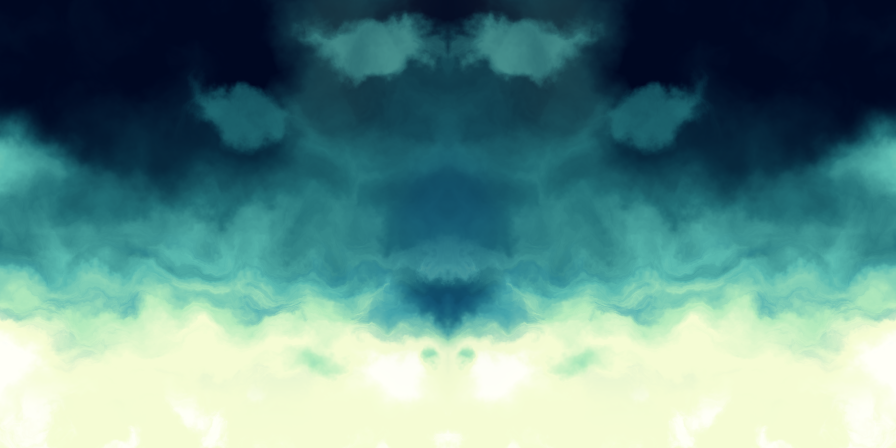
Reproduce this background procedurally as a Shadertoy shader.

```glsl
vec2 randomGradient(vec2 cell) {
    vec3 h = fract(cell.xyx * vec3(0.1031, 0.1030, 0.0973));
    h += dot(h, h.yzx + 33.33);
    return fract((h.xx + h.yz) * h.zy) * 2.0 - 1.0;
}

float gradientNoise(vec2 p) {
    vec2 i = floor(p), f = p - i;
    vec2 u = f * f * f * (f * (f * 6.0 - 15.0) + 10.0);
    vec2 e = vec2(0.0, 1.0);
    float low = mix(dot(randomGradient(i), f),
                    dot(randomGradient(i + e.yx), f - e.yx), u.x);
    float high = mix(dot(randomGradient(i + e.xy), f - e.xy),
                     dot(randomGradient(i + e.yy), f - e.yy), u.x);
    return mix(low, high, u.y);
}

float fbm(vec2 p) {
    float sum = 0.0, amplitude = 1.0;
    for (int i = 0; i < 6; i++) {
        sum += amplitude * gradientNoise(p);
        p = mat2(1.6, 1.2, -1.2, 1.6) * p + 7.3;
        amplitude *= 0.53;
    }
    return sum;
}

float blob(vec2 p, vec2 center, vec2 radius) {
    vec2 d = (p - center) / radius;
    return exp(-dot(d, d));
}

// Sky colours from night to sunlit cream
vec3 skyColor(float tone) {
    vec3 c = mix(vec3(0.0, 0.03, 0.13), vec3(0.04, 0.22, 0.29), clamp(tone * 5.0, 0.0, 1.0));
    c = mix(c, vec3(0.13, 0.44, 0.47), clamp(tone * 5.0 - 1.0, 0.0, 1.0));
    c = mix(c, vec3(0.35, 0.73, 0.69), clamp(tone * 5.0 - 2.0, 0.0, 1.0));
    c = mix(c, vec3(0.70, 0.92, 0.74), clamp(tone * 5.0 - 3.0, 0.0, 1.0));
    c = mix(c, vec3(0.96, 0.99, 0.83), clamp(tone * 5.0 - 4.0, 0.0, 1.0));
    return mix(c, vec3(1.0, 1.0, 0.97), smoothstep(1.05, 1.2, tone));
}

void mainImage(out vec4 fragColor, in vec2 fragCoord) {
    // Mirrored space: x runs from the centre line to either side
    vec2 p = vec2(abs(fragCoord.x - 0.5 * iResolution.x), fragCoord.y) / iResolution.y;
    vec2 q = p + 0.09 * vec2(fbm(p * 5.0 + 3.1), fbm(p * 5.0 + 18.7));
    float puffs = fbm(q * 6.0 + 41.0);
    float streaks = fbm(q * vec2(4.0, 11.0) + 9.0);

    // Vertical daylight
    float tone = 1.06 - 0.65 * smoothstep(0.1, 0.56, q.y) - 0.1 * smoothstep(0.6, 1.0, q.y);

    // Dark sky on both sides, with a soft lower rim
    float rim = q.y - 0.55 - 0.1 * smoothstep(0.65, 1.0, q.x);
    float night = smoothstep(-0.06, 0.12, rim) * smoothstep(0.27, 0.43, q.x);
    tone = mix(tone, 0.16 - 0.16 * smoothstep(0.6, 0.85, q.y), night);

    // Shadows in the middle column
    float haze = blob(q, vec2(0.24, 0.94), vec2(0.2, 0.2));
    float core = blob(q, vec2(0.0, 0.5), vec2(0.13, 0.17));
    float well = blob(q, vec2(0.0, 0.35), vec2(0.07, 0.06));
    tone -= 0.14 * haze * (1.0 - night) + 0.1 * core + 0.36 * well;
    tone -= 0.4 * blob(q, vec2(0.0, 1.0), vec2(0.11, 0.08));
    tone -= 0.08 * blob(q, vec2(0.08, 0.78), vec2(0.12, 0.1));

    // Cloud texture, strongest above the bright horizon
    float band = blob(p, vec2(0.4, 0.34), vec2(0.9, 0.13));
    tone += streaks * 0.24 * band;
    tone += puffs * mix(0.12, 0.05, night) * smoothstep(0.0, 0.3, p.y);
    tone += 0.22 * smoothstep(0.12, 0.5, puffs) * blob(p, vec2(0.15, 0.38), vec2(0.2, 0.05));

    // Lit clouds against the dark sky
    float crown = blob(q, vec2(0.17, 0.9), vec2(0.15, 0.075));
    float wing = blob(q, vec2(0.43, 0.75), vec2(0.14, 0.06));
    crown = smoothstep(0.3, 0.75, crown + 0.3 * puffs);
    wing = smoothstep(0.25, 0.85, wing + 0.35 * puffs);
    tone = mix(tone, 0.46 + 0.12 * puffs, crown * 0.9);
    tone = mix(tone, 0.37 + 0.15 * puffs, wing * 0.8);
    tone += 0.25 * blob(q, vec2(1.0, 0.63), vec2(0.13, 0.06));
    tone += 0.1 * blob(q, vec2(0.57, 0.48), vec2(0.1, 0.05));

    // Glowing banks and small gaps near the horizon
    tone += 0.24 * blob(q, vec2(0.13, 0.17), vec2(0.09, 0.06));
    tone += 0.26 * blob(q, vec2(1.0, 0.17), vec2(0.06, 0.1));
    tone += 0.12 * smoothstep(0.0, 0.4, puffs) * smoothstep(0.16, 0.06, p.y);
    tone -= 0.25 * blob(q, vec2(0.28, 0.18), vec2(0.09, 0.025));
    tone -= 0.35 * blob(q, vec2(0.05, 0.19), vec2(0.018, 0.02));

    // Blue gaps and grey haze tint the sky
    vec3 color = skyColor(tone);
    float blueGap = 0.45 * band * smoothstep(0.05, 0.5, -streaks);
    color = mix(color, vec3(0.18, 0.58, 0.68), blueGap);
    color = mix(color, vec3(0.06, 0.32, 0.47), max(0.5 * core, 0.6 * well));
    color = mix(color, vec3(0.14, 0.22, 0.25), 0.5 * haze * (1.0 - crown) * (1.0 - night));
    color = mix(color, vec3(0.30, 0.48, 0.47), 0.35 * crown);
    fragColor = vec4(color, 1.0);
}
```
